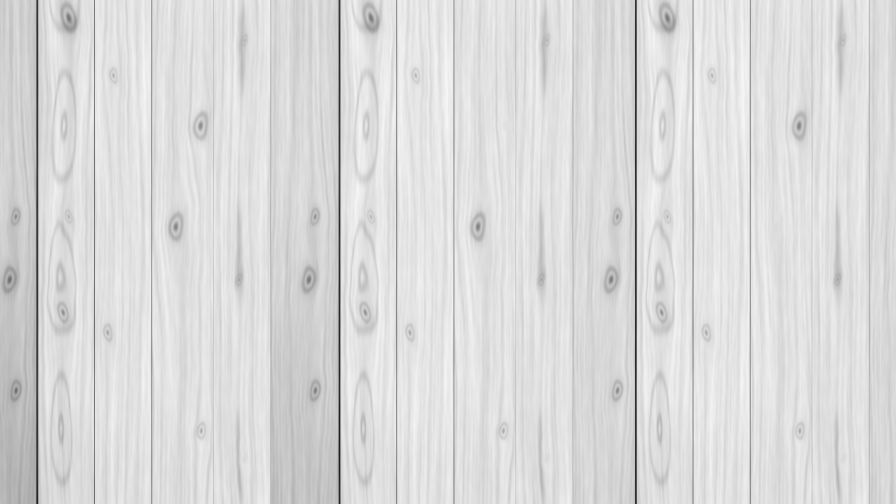
Give the GLSL for this texture, as a WebGL 2 fragment shader.

```glsl
#version 300 es
precision highp float;
// Whitewashed vertical wood boards: a five-board group repeated across, with grain, knots and seams.
uniform vec2 u_resolution;
out vec4 fragColor;

// Per-board layout inside a group, in canvas heights
const float EDGE[5] = float[](0.0, 0.1134, 0.2269, 0.3495, 0.463);
const float WIDTH[5] = float[](0.1134, 0.1135, 0.1226, 0.1135, 0.133);
const float TONE[5] = float[](0.895, 0.9, 0.885, 0.885, 0.855);
const float SEAM[5] = float[](0.58, 0.42, 0.38, 0.1, 0.16);
const float KNOT_SIDE[5] = float[](0.5, 0.3, 0.62, 0.5, 0.6);
const vec3 KNOT_HEIGHT[5] = vec3[](vec3(0.965, 0.38, 0.57), vec3(0.85, 0.34, 0.1),
    vec3(0.75, 0.55, 0.145), vec3(0.92, 0.445, 0.09), vec3(0.57, 0.445, 0.225));
const vec3 KNOT_SIZE[5] = vec3[](vec3(0.017, 0.012, 0.008), vec3(0.009, 0.01, 0.003),
    vec3(0.016, 0.016, 0.01), vec3(0.007, 0.007, 0.005), vec3(0.01, 0.015, 0.012));

vec2 hash2(vec2 p) {
    return fract(sin(vec2(dot(p, vec2(127.1, 311.7)), dot(p, vec2(269.5, 183.3)))) * 43758.55);
}

// Distance to the nearest scattered point, centred near zero
float cellular(vec2 p) {
    vec2 cell = floor(p), f = p - cell;
    float nearest = 2.0;
    for (int j = -1; j <= 1; j++)
        for (int i = -1; i <= 1; i++) {
            vec2 o = vec2(i, j);
            nearest = min(nearest, length(o + hash2(cell + o) - f));
        }
    return nearest - 0.45;
}

float groupStart(float g) {
    return 0.0741 + 0.5938 * g + (g == 1.0 ? 0.0058 : 0.0);
}

float seamLine(float d, float halfWidth) {
    return clamp(0.5 + (halfWidth - abs(d)) * u_resolution.y, 0.0, 1.0);
}

void main() {
    vec2 p = gl_FragCoord.xy / u_resolution.y;
    float y = p.y;

    // Locate the group and the board
    float g = floor((p.x - 0.0741) / 0.5938);
    if (p.x < groupStart(g)) g -= 1.0;
    float x = p.x - groupStart(g);
    int b = 0;
    for (int i = 1; i < 5; i++) if (x > EDGE[i]) b = i;
    float seed = float(b);

    // Knots push the grain aside and add their own rings
    float grainX = x + 0.004 * sin(y * 5.0 + seed * 2.0) + 0.0015 * sin(y * 13.0 + seed * 4.0);
    float knotDark = 0.0;
    for (int k = 0; k < 3; k++) {
        float size = KNOT_SIZE[b][k];
        if (b == 2 && ((k == 0 && g == 1.0) || (k == 1 && g == 2.0))) size *= 0.3;
        float swing = (b == 2 ? 0.2 : 0.05) * cos(3.1416 * float(k));
        vec2 centre = vec2(EDGE[b] + WIDTH[b] * (KNOT_SIDE[b] + swing), KNOT_HEIGHT[b][k]);
        vec2 d = (vec2(x, y) - centre) / (size * vec2(1.0, 2.0));
        d.x += 0.25 * sin(d.y * 1.7 + seed);
        vec2 reach = d * vec2(0.6, 0.35);
        grainX -= (x - centre.x) * 0.85 / (1.0 + dot(reach, reach));
        float r = length(d);
        float rings = 0.5 + 0.5 * cos(r * 8.0);
        float strength = smoothstep(0.002, 0.015, size);
        knotDark += strength * (0.13 * rings * smoothstep(1.3, 0.6, r)
            + 0.16 * smoothstep(0.5, 0.1, r) + 0.07 * smoothstep(1.8, 0.3, r));
    }

    // Growth lines from layered sines
    float phase = grainX * 250.0 + 2.2 * sin(grainX * 57.0 + seed * 3.0) + 0.6 * sin(y * 7.0 + seed);
    float broadLines = pow(0.5 + 0.5 * sin(phase), 4.0);
    float fineLines = sin(grainX * 690.0 + 1.5 * sin(grainX * 130.0 + y * 3.0));
    float patches = cellular(vec2(grainX * 24.0 + seed * 7.0, y * 1.6));

    // Fibres from stretched cells
    float fibres = cellular(vec2(grainX * 140.0, y * 5.0 + seed * 9.0));
    float pores = cellular(vec2(x * 210.0, y * 24.0 + seed * 5.0));

    float shade = TONE[b] + 0.015;
    shade -= broadLines * (0.045 + 0.05 * patches) + 0.009 * fineLines;
    shade += 0.05 * patches + 0.055 * fibres + 0.03 * pores;

    // Long nested loops on the first board, a dark streak on the fourth
    if (b == 0) {
        float loopY = mod(y, 0.3) - 0.15;
        float ring = length(vec2((grainX - 0.052) * (1.0 + 2.0 * loopY), loopY * 0.17));
        shade -= 0.12 * pow(0.5 + 0.5 * sin(ring * 430.0), 5.0) * smoothstep(0.027, 0.014, ring);
    }
    if (b == 3) {
        float across = (grainX - 0.403) / 0.006;
        shade -= 0.1 * exp(-across * across) * smoothstep(-0.3, 0.8, cos(15.3 * (y - 0.5)));
    }
    shade -= knotDark;

    // Weathering: greyer to the left and low on the last board
    float leftSide = smoothstep(1.2, 0.2, p.x);
    shade -= 0.025 * smoothstep(0.5, 0.0, p.x);
    if (b == 4) shade -= leftSide * (0.015 + 0.09 * smoothstep(0.7, 0.0, y));
    shade -= 0.02 * smoothstep(0.25, 0.0, y);

    // Seams between boards, deepest between groups
    for (int i = 0; i < 5; i++)
        shade -= SEAM[i] * seamLine(x - EDGE[i], i == 0 ? 0.0018 : 0.001);
    float toNext = groupStart(g + 1.0) - p.x;
    shade -= SEAM[0] * seamLine(toNext, 0.0018);
    shade -= 0.09 * exp(-min(x, toNext) / 0.006);

    fragColor = vec4(vec3(clamp(shade, 0.12, 0.96)), 1.0);
}
```
